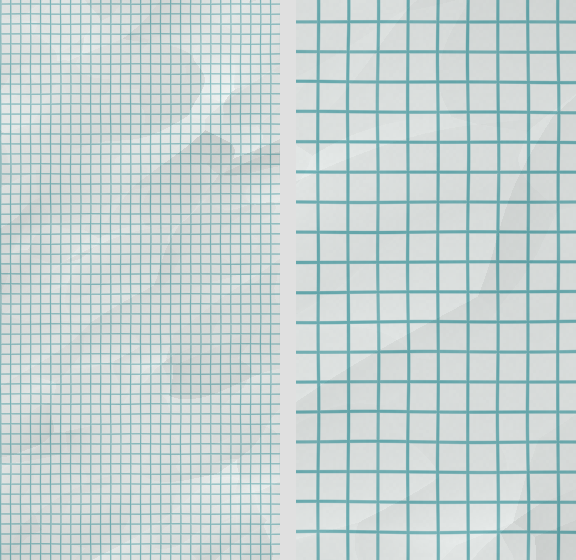
Left, the full canvas; right, a detail of the centre.
This pattern is drawn by a WebGL 2 fragment shader. Its source:

```glsl
#version 300 es
precision highp float;
// Crumpled graph paper: a 28 by 56 grid of thin teal ink lines on pale grey.
// Lines are box-filtered stripes with a slight wobble; the folds are tilted
// facets of cellular noise, stretched along a rising diagonal.
uniform vec2 u_resolution;
out vec4 outColor;

const vec2 GRID = vec2(28.0, 56.0);
const vec2 LINE_OFFSET = vec2(0.07, 0.60);
const float LINE_WIDTH = 0.105;
const float FOLD_ANGLE = 0.62;
const vec3 PAPER = vec3(0.850, 0.865, 0.860);
const vec3 INK = vec3(0.395, 0.650, 0.668);

vec2 hash2(vec2 p) {
    vec3 q = fract(p.xyx * vec3(0.1031, 0.1030, 0.0973));
    q += dot(q, q.yzx + 33.33);
    return fract((q.xx + q.yz) * q.zy);
}

// Smooth wandering value, roughly -1 to 1
float waves(vec2 p) {
    return 0.5 * sin(p.x + 1.7 * sin(p.y * 0.8))
         + 0.3 * sin(p.y * 1.9 - p.x * 0.7 + 2.1)
         + 0.2 * sin(p.x * 2.7 + p.y * 2.3 + 4.0);
}

// Cellular facets: x = tilted shade of the cell, y = closeness to its edge
vec2 facets(vec2 p) {
    vec2 cell = floor(p);
    float nearest = 9.0;
    float second = 9.0;
    float shade = 0.0;
    for (int j = -1; j <= 1; j++) {
        for (int i = -1; i <= 1; i++) {
            vec2 id = cell + vec2(i, j);
            vec2 toPoint = p - id - hash2(id);
            float d = length(toPoint);
            if (d < nearest) {
                second = nearest;
                nearest = d;
                vec2 rnd = hash2(id + 57.0);
                float angle = 6.2832 * rnd.x;
                vec2 tilt = vec2(cos(angle), sin(angle));
                shade = dot(toPoint, tilt) * (0.25 + rnd.y);
            } else {
                second = min(second, d);
            }
        }
    }
    return vec2(shade, 1.0 - smoothstep(0.0, 0.07, second - nearest));
}

// Rotate into the fold direction, stretch and bend
vec2 foldSpace(vec2 p, vec2 scale) {
    float c = cos(FOLD_ANGLE);
    float s = sin(FOLD_ANGLE);
    vec2 q = vec2(c * p.x + s * p.y, c * p.y - s * p.x) * scale;
    return q + 0.22 * vec2(waves(q.yx * 2.0), waves(q * 2.4 + 3.0));
}

// Brightness change from broad folds, small folds and fine creases
float crumple(vec2 p) {
    vec2 broad = facets(foldSpace(p, vec2(2.0, 4.6)) + 11.0);
    vec2 small = facets(foldSpace(p, vec2(4.5, 8.0)) + 31.0);
    float patchy = smoothstep(-0.3, 0.6, waves(p * 6.0 + 1.0));
    float tone = 0.055 * broad.x + 0.036 * small.x * (0.4 + patchy);
    tone += 0.012 * patchy * (0.7 * broad.y + 0.5 * small.y);
    return tone + 0.010 * waves(foldSpace(p, vec2(3.0, 9.0)));
}

// Exact coverage of a stripe at every whole number, over a filter width
float stripe(float x, float width, float blur) {
    float d = abs(fract(x + 0.5) - 0.5);
    float hi = min(d + 0.5 * blur, 0.5 * width);
    float lo = max(d - 0.5 * blur, -0.5 * width);
    return clamp((hi - lo) / blur, 0.0, 1.0);
}

// Ink strength drifts along each line and differs between lines
float inkStrength(float along, float lineId) {
    float lineTone = hash2(vec2(lineId, 7.0)).x;
    return 0.90 + 0.10 * lineTone + 0.07 * waves(vec2(along * 1.6, lineId * 2.3));
}

void main() {
    vec2 uv = gl_FragCoord.xy / u_resolution;
    vec2 cells = uv * GRID;
    vec2 sheet = cells / GRID.x;
    vec2 blur = 1.25 * GRID / u_resolution;

    // Paper with folds and a faint grain
    float grain = hash2(floor(cells * 9.0)).x - 0.5;
    float light = crumple(sheet) + 0.008 * grain;
    vec3 color = PAPER + light * vec3(1.0, 1.02, 1.04);

    // Grid lines, gently bent by the paper
    vec2 wobble = 0.025 * vec2(waves(cells * 0.55), waves(cells.yx * 0.5 + 5.0));
    vec2 grid = cells - LINE_OFFSET + wobble;
    vec2 lineId = floor(grid + 0.5);
    float vertical = stripe(grid.x, LINE_WIDTH, blur.x) * inkStrength(cells.y, lineId.x);
    float horizontal = stripe(grid.y, LINE_WIDTH, blur.y) * inkStrength(cells.x, lineId.y + 40.0);
    float ink = clamp(max(vertical, horizontal), 0.0, 1.0);

    color = mix(color, INK + 0.8 * light, ink);
    outColor = vec4(color, 1.0);
}
```
